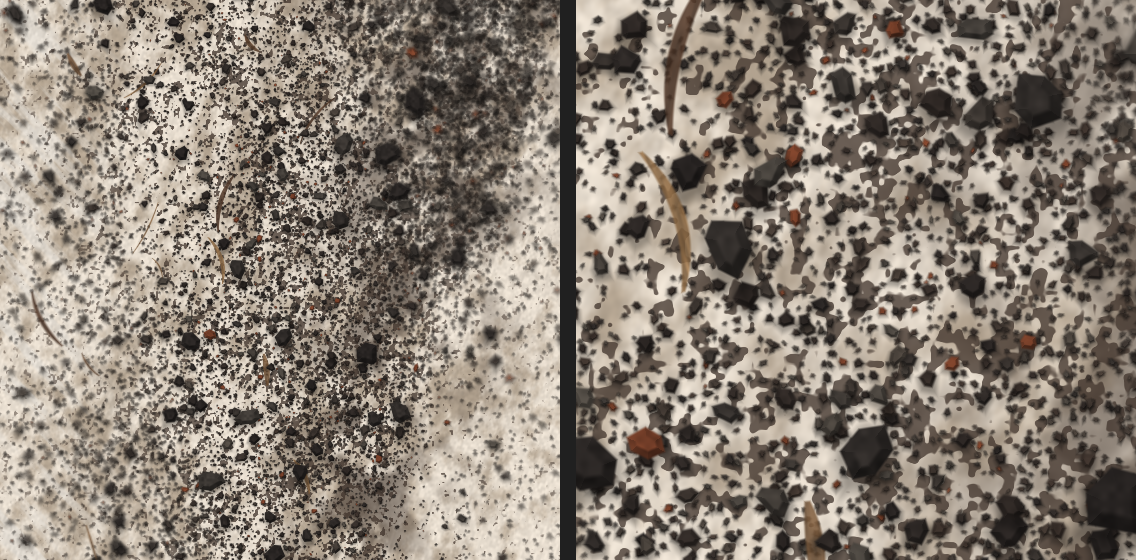
Left: the whole. Right: its middle third, enlarged.
Reproduce this texture procedurally as a three.js fragment shader.

```glsl
// Dark gravel, grit and plant scraps strewn over a pale, stained stone slab.
// Layers of hashed polygon grains, from dust to pebbles, follow a dirt density
// field; a focus field softens their edges towards the sides of the view.
varying vec2 vUv;

const vec3 PALE = vec3(0.91, 0.87, 0.815);
const vec3 TAN = vec3(0.70, 0.64, 0.565);
const vec3 SOIL = vec3(0.33, 0.285, 0.25);
const vec3 DUST = vec3(0.25, 0.20, 0.17);
const vec3 CHARCOAL = vec3(0.14, 0.125, 0.12);
const vec3 GREY_STONE = vec3(0.33, 0.31, 0.28);
const vec3 RUST = vec3(0.43, 0.23, 0.15);
const vec3 STRAW = vec3(0.56, 0.42, 0.27);
const vec3 BARK = vec3(0.27, 0.18, 0.13);
const float EDGE = 0.0011;      // edge softness in focus
const float DEFOCUS = 0.0065;   // extra softness out of focus
const float SCRAPS = 13.0;
const float TAU = 6.28318;

vec3 hash3(vec2 p) {
  vec3 q = fract(p.xyx * vec3(0.1031, 0.1030, 0.0973));
  q += dot(q, q.yxz + 33.33);
  return fract((q.xxy + q.yzz) * q.zyx);
}

float noise(vec2 p) {
  vec2 i = floor(p), f = fract(p);
  f = f * f * (3.0 - 2.0 * f);
  float low = mix(hash3(i).x, hash3(i + vec2(1.0, 0.0)).x, f.x);
  float high = mix(hash3(i + vec2(0.0, 1.0)).x, hash3(i + 1.0).x, f.x);
  return mix(low, high, f.y);
}

float fbm(vec2 p) {
  float sum = 0.0, gain = 0.53;
  for (int i = 0; i < 4; i++) {
    sum += gain * noise(p);
    p = mat2(1.6, 1.2, -1.2, 1.6) * p + 7.3;
    gain *= 0.5;
  }
  return sum;
}

mat2 turn(float a) { return mat2(cos(a), sin(a), -sin(a), cos(a)); }

// Share of ground covered by grit: a slanting drift, thin on the left.
float density(vec2 p) {
  float rim = 0.67 + 0.35 * p.y + 0.07 * (noise(p * 9.0) - 0.5);
  float drift = smoothstep(-0.05, 0.62, p.x + 0.16 * (noise(p * 6.0 + 4.0) - 0.5));
  drift *= 1.0 - smoothstep(rim - 0.07, rim + 0.07, p.x);
  return (0.12 + 0.88 * drift) * (0.55 + 0.8 * noise(p * 15.0 + 20.0));
}

// 0 in focus, 1 fully soft.
float softness(vec2 p) {
  float left = 1.0 - smoothstep(0.02, 0.36, p.x + 0.18 * (p.y - 0.5));
  float right = smoothstep(0.62, 0.95, p.x + 0.22 * (p.y - 0.5));
  return max(left, right);
}

// One layer of irregular faceted grains, at most one per cell.
void scatter(inout vec3 col, vec2 uv, float cells, float size, float amount, float soft) {
  float blur = min(EDGE + DEFOCUS * soft, 0.55 / cells);
  vec2 home = floor(uv * cells);
  for (int j = -1; j <= 1; j++) for (int i = -1; i <= 1; i++) {
    vec2 cell = home + vec2(float(i), float(j));
    vec3 place = hash3(cell + cells * 3.7), kind = hash3(cell + cells * 5.1 + 41.0);
    vec2 centre = (cell + 0.1 + 0.8 * place.xy) / cells;
    if (kind.x > amount * density(centre)) continue;
    float r = size * mix(0.4, 1.0, kind.y * kind.y);
    vec2 q = turn(kind.z * TAU) * (uv - centre) * vec2(1.0, 1.0 + 0.5 * place.z);
    float d = -1.0, light = 0.0;
    for (int s = 0; s < 6; s++) {
      float side = float(s);
      float angle = (side + 0.5 * fract(kind.y * 37.0 + side * 0.618)) * TAU / 6.0;
      float face = dot(q, vec2(cos(angle), sin(angle)));
      face -= r * (0.68 + 0.32 * fract(place.z * 29.0 + side * 0.414));
      if (face > d) { d = face; light = cos(angle - kind.z * TAU - 2.0); }
    }
    float top = 1.0 - smoothstep(-0.5 * r, -0.3 * r, d);
    float shade = mix(0.86 + 0.24 * light, 1.12, top) + 0.3 * (noise(uv * 210.0) - 0.5);
    vec3 stone = mix(CHARCOAL, GREY_STONE, place.z * place.z * 0.8 + 0.1 * soft);
    stone = mix(stone, DUST, 0.7 * smoothstep(0.02, 0.005, size) * kind.z);
    stone = mix(stone, RUST, step(0.965, fract(place.z * 53.0)));
    float cover = (1.0 - smoothstep(-blur, blur, d)) * min(1.0, 1.5 * r / (r + blur));
    float shadow = 1.0 - smoothstep(-0.1 * r, 0.45 * r + blur, d + 0.25 * (uv.y - centre.y));
    col = mix(col * (1.0 - 0.28 * shadow), stone * shade, cover);
  }
}

// Mottled slab with pale scuffs, dark soil and sharp brown dust.
vec3 ground(vec2 uv, float soft) {
  vec2 grain = turn(0.35) * uv * vec2(1.0, 0.75);
  float mottle = 0.55 * fbm(grain * 42.0) + 0.45 * fbm(uv * 7.0 + 3.0);
  vec3 col = mix(TAN, PALE, smoothstep(0.30, 0.60, mottle));
  float scuff = fbm(turn(-0.75) * uv * vec2(55.0, 6.0));
  float leftSide = 1.0 - smoothstep(0.05, 0.3, uv.x);
  col = mix(col, vec3(0.87, 0.85, 0.82), leftSide * smoothstep(0.45, 0.7, scuff) * 0.7);
  col *= 0.95 + 0.11 * noise(grain * 230.0);
  float dirt = density(uv);
  float band = (uv.x - 0.63 - 0.20 * uv.y) / (0.11 + 0.12 * uv.y);
  float soil = exp(-band * band) * smoothstep(0.34, 0.68, fbm(uv * 24.0 + 9.0));
  col = mix(col, SOIL, 0.72 * soil);
  float speck = 0.6 * noise(grain * 125.0 + 11.0) + 0.4 * noise(uv * 260.0);
  float level = 0.80 - 0.22 * min(dirt, 1.0), spread = 0.04 + 0.07 * soft;
  return mix(col, DUST, smoothstep(level - spread, level + spread, speck) * (0.75 - 0.25 * soft));
}

// Bent, tapering twigs and husks.
void scraps(inout vec3 col, vec2 uv, float soft) {
  for (float i = 0.0; i < SCRAPS; i++) {
    vec3 place = hash3(vec2(i * 7.0 + 2.0, 63.0)), kind = hash3(vec2(i * 3.0, 128.0));
    vec2 q = turn((kind.x - 0.5) * 1.9) * (uv - vec2(0.05 + 0.7 * place.x, place.y));
    float reach = mix(0.02, 0.055, kind.y), along = q.y / reach;
    float width = mix(0.0012, 0.006, kind.z * kind.z) * (1.0 - 0.7 * along * along);
    float bend = (place.z - 0.5) * 0.022 * along * along;
    float d = max(abs(q.x + bend) - width, abs(q.y) - reach);
    float blur = EDGE + 0.35 * DEFOCUS * soft;
    vec3 tint = mix(BARK, STRAW, place.z) * (0.8 + 0.4 * noise(q * vec2(500.0, 60.0)));
    col = mix(col, tint, 0.85 * (1.0 - smoothstep(-blur, blur, d)));
  }
}

void main() {
  float soft = softness(vUv);
  vec3 col = ground(vUv, soft);
  scatter(col, vUv, 150.0, 0.0030, 0.62, soft);
  scatter(col, vUv, 76.0, 0.0058, 0.55, soft);
  scraps(col, vUv, soft);
  scatter(col, vUv, 36.0, 0.0125, 0.48, soft);
  scatter(col, vUv, 17.0, 0.0270, 0.30, soft);
  gl_FragColor = vec4(col, 1.0);
}
```
